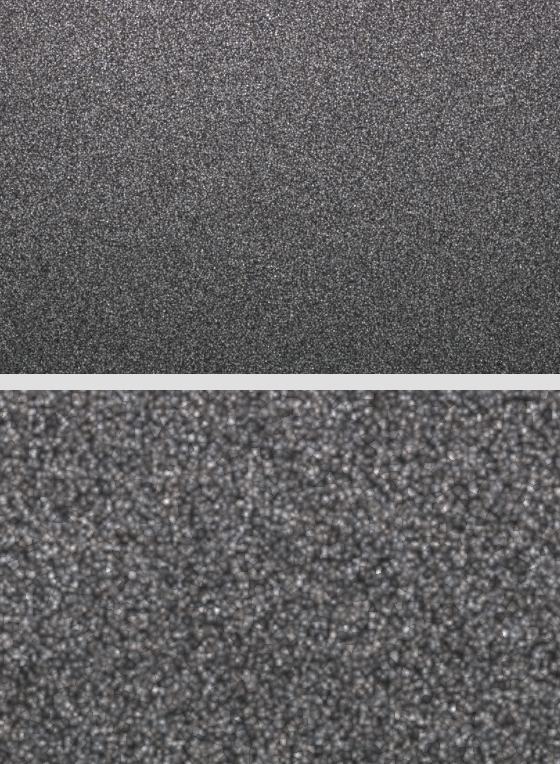
Top: the whole. Bottom: its middle third, enlarged.
A WebGL 1 fragment shader for this texture:

```glsl
precision highp float;
uniform vec2 u_resolution;

#define GRAIN_SCALE 155.0    // grains per canvas height
#define FINE_SCALE 270.0     // fine fibres per canvas height
#define BEAD_DEPTH 0.80      // darkening from bead centre to crevice
#define BEAD_VARIETY 0.45    // difference in shade between beads
#define FINE_DEPTH 0.75
#define GLINT_SHARE 0.008
#define GLINT_GAIN 0.15
#define TINT 0.03
#define TONE_BOTTOM 0.287
#define TONE_TOP 0.40

float hash(vec2 p) {
  vec3 q = fract(vec3(p.xyx) * 0.1031);
  q += dot(q, q.yzx + 33.33);
  return fract((q.x + q.y) * q.z);
}

float valueNoise(vec2 p) {
  vec2 cell = floor(p);
  vec2 f = fract(p);
  f = f * f * (3.0 - 2.0 * f);
  float low = mix(hash(cell), hash(cell + vec2(1.0, 0.0)), f.x);
  float high = mix(hash(cell + vec2(0.0, 1.0)), hash(cell + vec2(1.0, 1.0)), f.x);
  return mix(low, high, f.y);
}

// Broad light: brighter towards the top left, dimmer in the corners
float surfaceTone(vec2 uv) {
  float tone = mix(TONE_BOTTOM, TONE_TOP, uv.y);
  vec2 toLamp = uv - vec2(0.22, 1.0);
  tone += 0.035 * exp(-5.0 * dot(toLamp, toLamp));
  vec2 fromCentre = uv - 0.5;
  return tone * (1.03 - 0.2 * dot(fromCentre, fromCentre));
}

// Nearest scattered bead: distance to its centre, and its random shade
vec2 nearestBead(vec2 p) {
  vec2 cell = floor(p);
  vec2 nearest = vec2(8.0, 0.0);
  for (int j = -1; j <= 1; j++) {
    for (int i = -1; i <= 1; i++) {
      vec2 c = cell + vec2(float(i), float(j));
      vec2 centre = c + vec2(hash(c + 71.0), hash(c + 337.0));
      float d = length(p - centre);
      if (d < nearest.x) nearest = vec2(d, hash(c + 211.0));
    }
  }
  return nearest;
}

void main() {
  vec2 uv = gl_FragCoord.xy / u_resolution;
  vec2 p = gl_FragCoord.xy / u_resolution.y;

  // Beads with dark crevices, crossed by fine fibres
  vec2 bead = nearestBead(p * GRAIN_SCALE);
  float fine = valueNoise(p * FINE_SCALE + 57.0) - 0.5;
  float relief = BEAD_DEPTH * (0.45 - bead.x) + BEAD_VARIETY * (bead.y - 0.5) + FINE_DEPTH * fine;
  float light = surfaceTone(uv) * exp(relief);

  // Rare beads catch the light
  float glint = step(1.0 - GLINT_SHARE, bead.y) * smoothstep(0.6, 0.1, bead.x);
  light += GLINT_GAIN * glint;

  // Near-neutral grey, faintly violet where the light is strong
  vec3 grey = mix(vec3(0.995, 1.0, 1.0), vec3(1.02, 0.98, 1.01), uv.y);
  float warmth = valueNoise(p * GRAIN_SCALE * 0.8 + 509.0) - 0.5;
  vec3 tint = 1.0 + TINT * warmth * vec3(2.0, 0.0, -2.0);
  gl_FragColor = vec4(clamp(light * grey * tint, 0.0, 1.0), 1.0);
}
```
